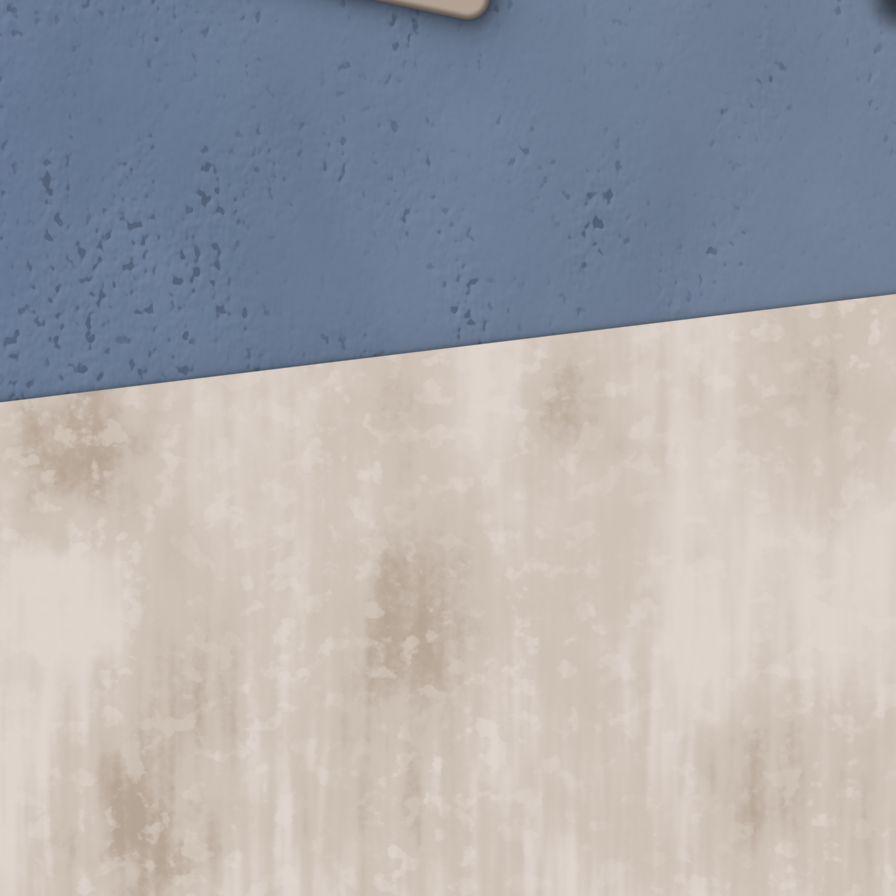
Give the GLSL for this texture, as a Shadertoy shader.

```glsl
#define EDGE_LEFT 0.551
#define EDGE_RISE 0.121
#define PLASTER_LIGHT vec3(0.872, 0.832, 0.800)
#define PLASTER_MID vec3(0.805, 0.755, 0.712)
#define PLASTER_STAIN vec3(0.690, 0.625, 0.565)
#define BLUE_BASE vec3(0.425, 0.488, 0.582)
#define BLUE_DARK vec3(0.300, 0.355, 0.440)
#define OBJECT_COLOR vec3(0.690, 0.630, 0.575)
#define PIT_SCALE vec2(85.0, 62.0)
#define STREAK_SCALE vec2(48.0, 4.5)

// Centre, radius and strength of the broad stains; negative ones are bleached
const vec4 STAINS[12] = vec4[12](
    vec4(0.08, 0.49, 0.085, 0.75), vec4(0.46, 0.31, 0.090, 0.60),
    vec4(0.63, 0.56, 0.060, 0.60), vec4(0.92, 0.60, 0.090, 0.50),
    vec4(0.16, 0.06, 0.075, 0.70), vec4(0.21, 0.24, 0.120, 0.38),
    vec4(0.90, 0.12, 0.120, 0.38), vec4(0.65, 0.28, 0.090, 0.30),
    vec4(0.46, 0.09, 0.090, 0.42), vec4(0.43, 0.56, 0.080, 0.42),
    vec4(0.78, 0.30, 0.080, -0.30), vec4(0.05, 0.33, 0.080, -0.30));

vec2 hashGradient(vec2 cell) {
    vec3 p = fract(vec3(cell.xyx) * vec3(0.1031, 0.1030, 0.0973));
    p += dot(p, p.yzx + 33.33);
    return fract((p.xx + p.yz) * p.zy) * 2.0 - 1.0;
}

float gradientNoise(vec2 p) {
    vec2 i = floor(p), f = fract(p);
    vec2 w = f * f * f * (f * (f * 6.0 - 15.0) + 10.0);
    float a = dot(hashGradient(i), f);
    float b = dot(hashGradient(i + vec2(1, 0)), f - vec2(1, 0));
    float c = dot(hashGradient(i + vec2(0, 1)), f - vec2(0, 1));
    float d = dot(hashGradient(i + 1.0), f - 1.0);
    return mix(mix(a, b, w.x), mix(c, d, w.x), w.y);
}

float fbm(vec2 p) {
    float sum = 0.0, amplitude = 0.6;
    for (int i = 0; i < 4; i++) {
        sum += amplitude * gradientNoise(p);
        p = mat2(1.9, 0.3, -0.3, 1.9) * p + 17.3;
        amplitude *= 0.55;
    }
    return sum;
}

vec3 plaster(vec2 uv) {
    vec2 warp = vec2(fbm(uv * 13.0 + 3.0), fbm(uv * 13.0 + 41.0));
    float stain = 0.0;
    for (int i = 0; i < 12; i++) {
        vec2 d = (uv + 0.09 * warp - STAINS[i].xy) / STAINS[i].z;
        d.y *= 0.8;
        stain += STAINS[i].w * exp(-dot(d, d));
    }
    float streak = gradientNoise(uv * STREAK_SCALE) + 0.6 * gradientNoise(uv * STREAK_SCALE * 2.3 + 9.0);
    float cloud = fbm(uv * vec2(8.0, 4.0) + 21.0);
    float flakes = smoothstep(0.04, 0.20, fbm(uv * vec2(30.0, 34.0) + 5.0));
    float grain = fbm(uv * vec2(110.0, 95.0));
    float low = 1.0 - smoothstep(0.05, 0.45, uv.y);

    // Vertical brush marks grow stronger towards the bottom
    float wear = 0.24 + stain + 0.55 * cloud + streak * (0.16 + 0.22 * low);
    wear += grain * (0.10 + 0.35 * max(stain, 0.0));
    wear -= flakes * (0.08 + 0.35 * max(stain, 0.0));

    vec3 color = mix(PLASTER_LIGHT, PLASTER_MID, smoothstep(0.05, 0.55, wear));
    color = mix(color, PLASTER_STAIN, 0.85 * smoothstep(0.50, 1.10, wear));
    return color + 0.012 * grain;
}

float pitHeight(vec2 uv) {
    return gradientNoise(uv * PIT_SCALE) + 0.5 * gradientNoise(uv * PIT_SCALE * 2.1 + 7.0);
}

vec3 blueWall(vec2 uv) {
    // Pits gather in vertical clusters, mostly on the left
    float cluster = fbm(uv * vec2(14.0, 5.0) + 60.0) + 0.20 - 0.32 * uv.x;
    float density = smoothstep(-0.15, 0.35, cluster);
    float height = pitHeight(uv);
    float relief = pitHeight(uv + vec2(-0.002, 0.003)) - height;
    float pits = smoothstep(0.24, 0.48, height + 0.22 * (density - 0.5));
    float cloud = fbm(uv * vec2(5.0, 4.0) + 12.0);

    vec3 color = BLUE_BASE + vec3(0.045, 0.030, 0.010) * (uv.x - 0.5);
    color += 0.05 * cloud + 0.010 * fbm(uv * 120.0);
    color += 0.045 * relief * (0.25 + density);
    return mix(color, BLUE_DARK, pits * (0.12 + 0.65 * density));
}

// Rounded lower right corner of a tilted slab
float slabDistance(vec2 uv) {
    const float radius = 0.025;
    vec2 along = vec2(0.977, -0.210), across = vec2(0.210, 0.977);
    vec2 q = vec2(dot(uv, along) - 0.324, 1.0646 - dot(uv, across)) + radius;
    return length(max(q, 0.0)) + min(max(q.x, q.y), 0.0) - radius;
}

void mainImage(out vec4 fragColor, in vec2 fragCoord) {
    vec2 uv = fragCoord / iResolution.xy;
    float pixel = 1.0 / iResolution.y;

    // Sloping border with a thin dark seam on the blue side
    float edge = uv.y - EDGE_LEFT - EDGE_RISE * uv.x;
    vec3 blue = blueWall(uv);
    blue *= 1.0 - 0.32 * exp(-max(edge, 0.0) / 0.0025) - 0.05 * exp(-max(edge, 0.0) / 0.02);

    // Slab shadow and the dark upper right corner
    float slab = slabDistance(uv);
    blue *= 1.0 - 0.45 * exp(-max(slab, 0.0) / 0.012);
    blue *= 1.0 - 0.55 * (1.0 - smoothstep(0.005, 0.045, length(uv - vec2(1.005, 1.0))));
    vec3 color = mix(plaster(uv), blue, smoothstep(-pixel, pixel, edge));

    // Slab face with a shaded rim
    vec3 face = OBJECT_COLOR * mix(0.55, 1.0, smoothstep(0.0, 0.009, -slab));
    color = mix(color, face, smoothstep(pixel, -pixel, slab));
    fragColor = vec4(clamp(color, 0.0, 1.0), 1.0);
}
```
